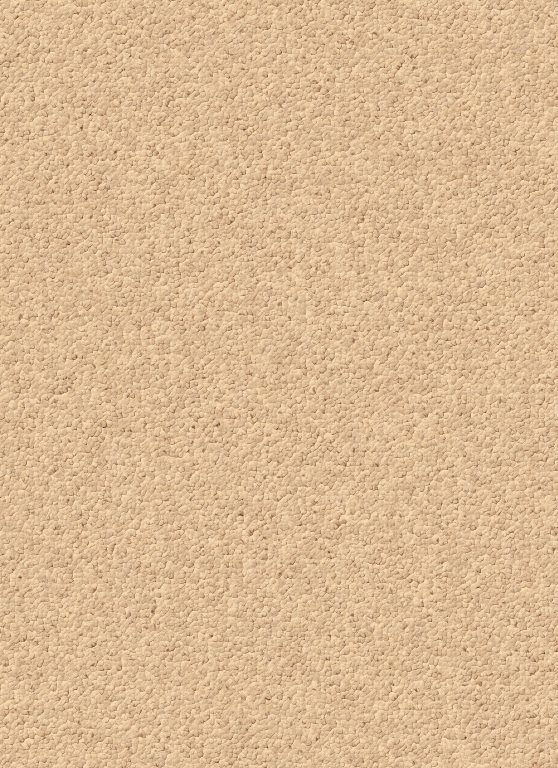
Give the GLSL for this texture, as a WebGL 2 fragment shader.

```glsl
#version 300 es
precision highp float;
// Pressed cork board: tightly packed pale tan granules with dark crevices and flecks.
uniform vec2 u_resolution;
out vec4 fragColor;

vec3 hash3(vec2 p) {
  vec3 q = fract(p.xyx * vec3(0.1031, 0.1030, 0.0973));
  q += dot(q, q.yxz + 33.33);
  return fract((q.xxy + q.yzz) * q.zyx);
}

// Cellular granules lit from the upper left: x = tone, y = hue shift
vec2 granules(vec2 p) {
  vec2 cell = floor(p), toSite = vec2(0.0), nearestId = cell;
  float nearest = 9.0, second = 9.0;
  for (int y = -1; y <= 1; y++) {
    for (int x = -1; x <= 1; x++) {
      vec2 id = cell + vec2(x, y);
      vec2 offset = p - id - 0.08 - 0.84 * hash3(id).xy;
      float d = length(offset);
      if (d < nearest) {
        second = nearest;
        nearest = d;
        toSite = offset;
        nearestId = id;
      } else {
        second = min(second, d);
      }
    }
  }
  vec3 rnd = hash3(nearestId + 57.0);
  float crevice = 1.0 - smoothstep(0.0, 0.38, second - nearest);
  float bevel = dot(toSite, vec2(-0.6, 0.8));
  float shadow = crevice * smoothstep(0.25, -0.45, bevel);
  float tone = 0.085 * (rnd.x - 0.5) + 0.10 * bevel - 0.30 * rnd.y * rnd.y * shadow;
  return vec2(tone, rnd.z - 0.5);
}

// Sparse dark slivers of bark, one at most per cell
float flecks(vec2 p) {
  vec2 id = floor(p);
  vec3 rnd = hash3(id + 311.0), shape = hash3(id + 173.0);
  vec2 q = fract(p) - 0.3 - 0.4 * rnd.xy;
  float angle = 6.2832 * shape.x;
  q = mat2(cos(angle), sin(angle), -sin(angle), cos(angle)) * q;
  q.y += 1.5 * q.x * q.x;
  float d = length(q / vec2(mix(0.10, 0.25, shape.y), mix(0.06, 0.11, shape.z)));
  return step(0.62, rnd.z) * (1.0 - smoothstep(0.5, 1.2, d)) * (0.4 + 0.6 * shape.z);
}

vec3 cork(vec2 uv) {
  // Layered sines bend the grid so granules differ in outline
  vec2 warped = uv + 0.0010 * sin(uv.yx * 173.0 + 2.0 * sin(uv * 91.0))
                   + 0.0005 * sin(uv.yx * 611.0 + 1.7);
  vec2 coarse = granules(warped * 158.0);
  vec2 fine = granules(warped * 251.0 + 400.0);

  float tone = 0.027 + coarse.x + 0.55 * fine.x;
  tone -= 0.22 * flecks(warped * 62.0);
  tone = min(tone, 0.11);
  vec3 color = vec3(0.86, 0.73, 0.58) + tone * vec3(1.0, 1.12, 1.04);
  return color + coarse.y * vec3(0.012, -0.003, -0.020);
}

void main() {
  // Four samples per pixel smooth the granule edges
  vec3 sum = vec3(0.0);
  for (int i = 0; i < 4; i++) {
    vec2 jitter = vec2(i % 2, i / 2) * 0.5 - 0.25;
    sum += cork((gl_FragCoord.xy + jitter) / u_resolution.y);
  }
  fragColor = vec4(clamp(sum * 0.25, 0.0, 1.0), 1.0);
}
```
